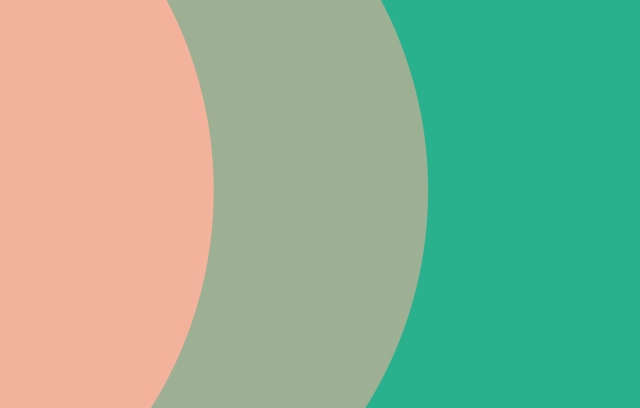
This background is drawn by a WebGL 2 fragment shader. Its source:

```glsl
#version 300 es
precision highp float;
// Three flat colour bands split by two large circular arcs bulging to the right.

uniform vec2 u_resolution;
out vec4 fragColor;

// Lengths are in canvas heights.
#define ARC_RADIUS 1.0
#define ARC_CENTER_Y 0.533
#define INNER_EDGE_X 0.5238
#define OUTER_EDGE_X 1.0493
#define PEACH vec3(0.953, 0.698, 0.606)
#define SAGE vec3(0.620, 0.690, 0.578)
#define TEAL vec3(0.161, 0.690, 0.553)

// Signed distance to a disc whose rightmost point lies at edgeX.
float discDistance(vec2 p, float edgeX) {
    return length(p - vec2(edgeX - ARC_RADIUS, ARC_CENTER_Y)) - ARC_RADIUS;
}

// Antialiased coverage of a shape, blended across one pixel.
float coverage(float distanceToEdge) {
    return clamp(0.5 - distanceToEdge * u_resolution.y, 0.0, 1.0);
}

void main() {
    vec2 p = gl_FragCoord.xy / u_resolution.y;

    // Layer the discs from back to front.
    vec3 color = TEAL;
    color = mix(color, SAGE, coverage(discDistance(p, OUTER_EDGE_X)));
    color = mix(color, PEACH, coverage(discDistance(p, INNER_EDGE_X)));

    fragColor = vec4(color, 1.0);
}
```
